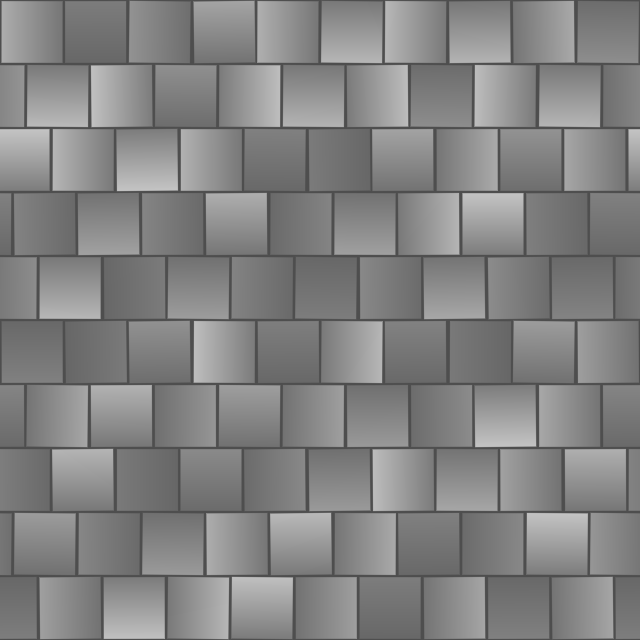
Write a Shadertoy shader that draws this pattern.

```glsl
// Ten staggered rows of slightly tilted grey square tiles with alternating gradients.

const float TILES = 10.0;                     // tiles across and rows down
const float ROW_SHIFT = 0.4;                  // stagger per row, in tile widths
const vec2 HALF_SIZE = vec2(0.477, 0.482);    // tile half extents inside its cell
const float MAX_TILT = 0.013;                 // radians
const float MAX_SLIDE = 0.007;                // sideways offset, in tile widths
const float GROUT = 0.305;

// Random value in 0..1 for a tile, one stream per seed
float hash(vec2 id, float seed) {
    vec3 p = fract(vec3(id, seed) * vec3(0.1031, 0.1130, 0.0973) + 0.137);
    p += dot(p, p.yzx + 33.33);
    return fract((p.x + p.y) * p.z);
}

float signedHash(vec2 id, float seed) {
    return 2.0 * hash(id, seed) - 1.0;
}

vec2 rotate(vec2 p, float angle) {
    float c = cos(angle), s = sin(angle);
    return vec2(c * p.x - s * p.y, s * p.x + c * p.y);
}

float boxDistance(vec2 p, vec2 halfSize) {
    vec2 d = abs(p) - halfSize;
    return length(max(d, 0.0)) + min(max(d.x, d.y), 0.0);
}

// Linear ramp whose axis alternates between neighbours and whose direction is random
float tileShade(vec2 p, vec2 id) {
    float along = mod(id.x + id.y, 2.0) < 0.5 ? p.x : p.y;
    float direction = hash(id, 5.0) < 0.5 ? -1.0 : 1.0;
    float ramp = clamp(0.5 + 0.5 * direction * along / HALF_SIZE.x, 0.0, 1.0);
    float brightness = hash(id, 11.0);
    float darkEnd = mix(0.40, 0.49, brightness);
    float lightEnd = mix(0.47, 0.77, brightness);
    return mix(darkEnd, lightEnd, ramp);
}

void mainImage(out vec4 fragColor, in vec2 fragCoord) {
    float pixel = TILES / iResolution.y;

    // Staggered grid, rows counted downward from the top
    vec2 grid = fragCoord * pixel;
    grid.y = TILES - grid.y;
    float row = floor(grid.y);
    grid.x -= ROW_SHIFT * row;
    vec2 id = vec2(mod(floor(grid.x), TILES), row);

    // Small placement errors of each tile
    vec2 local = fract(grid) - 0.5;
    local.x -= MAX_SLIDE * signedHash(id, 17.0);
    local = rotate(local, MAX_TILT * signedHash(id, 23.0));

    // Tile over grout with a smooth edge
    float edge = boxDistance(local, HALF_SIZE);
    float coverage = 1.0 - smoothstep(-0.75 * pixel, 0.75 * pixel, edge);
    fragColor = vec4(vec3(mix(GROUT, tileShade(local, id), coverage)), 1.0);
}
```
